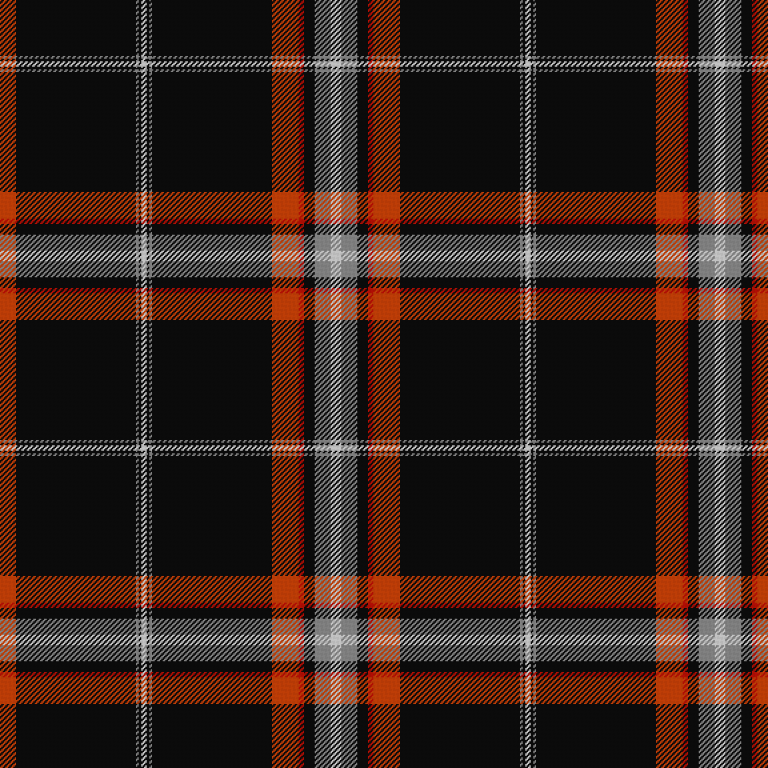
Reproduce this pattern procedurally as a three.js fragment shader.

```glsl
varying vec2 vUv;

const float REPEATS = 2.0;           // setts across and up
const float SETT = 288.0;            // threads in one sett
const vec2 PIVOT = vec2(252.0, 96.0); // thread at the middle of the grey band
const float TWILL = 4.0;             // two over, two under
const float ROUNDNESS = 0.28;        // darkening toward thread edges
const int SAMPLES = 4;               // antialiasing samples per axis

const vec3 BLACK = vec3(0.046, 0.046, 0.046);
const vec3 ORANGE = vec3(0.80, 0.255, 0.025);
const vec3 RED = vec3(0.74, 0.06, 0.015);
const vec3 GREY = vec3(0.54);
const vec3 WHITE = vec3(0.82);

// Half-sett edges, in threads from the pivot
const float LIGHT_END = 4.0;
const float GREY_END = 16.0;
const float RED_START = 24.0;
const float ORANGE_START = 28.0;
const float ORANGE_END = 48.0;
const float GUARD_START = 138.0;
const float GUARD_END = 140.0;
const float LINE_START = 142.0;

// Colour of a thread, mirrored about the pivot
vec3 threadColor(float index, float pivot) {
  float d = abs(mod(index + 0.5 - pivot + 0.5 * SETT, SETT) - 0.5 * SETT);
  if (d < LIGHT_END) return WHITE;
  if (d < GREY_END) return GREY;
  if (d < RED_START) return BLACK;
  if (d < ORANGE_START) return RED;
  if (d < ORANGE_END) return ORANGE;
  if (d < GUARD_START) return BLACK;
  if (d < GUARD_END) return GREY;
  if (d < LINE_START) return BLACK;
  return WHITE;
}

// Twill weave of warp and weft threads
vec3 weave(vec2 uv) {
  vec2 p = uv * REPEATS * SETT;
  vec2 cell = floor(p);
  vec2 across = 2.0 * (p - cell) - 1.0;
  bool warpOnTop = fract((cell.x - cell.y) / TWILL) < 0.5;
  vec3 color = warpOnTop
    ? threadColor(cell.x, PIVOT.x)
    : threadColor(cell.y, PIVOT.y);
  float offset = warpOnTop ? across.x : across.y;
  return color * (1.0 - ROUNDNESS * offset * offset);
}

void main() {
  // Average the weave over the area of one pixel
  vec2 stepX = dFdx(vUv);
  vec2 stepY = dFdy(vUv);
  vec3 sum = vec3(0.0);
  for (int i = 0; i < SAMPLES; i++) {
    for (int j = 0; j < SAMPLES; j++) {
      vec2 o = (vec2(float(i), float(j)) + 0.5) / float(SAMPLES) - 0.5;
      sum += weave(vUv + o.x * stepX + o.y * stepY);
    }
  }
  gl_FragColor = vec4(sum / float(SAMPLES * SAMPLES), 1.0);
}
```
